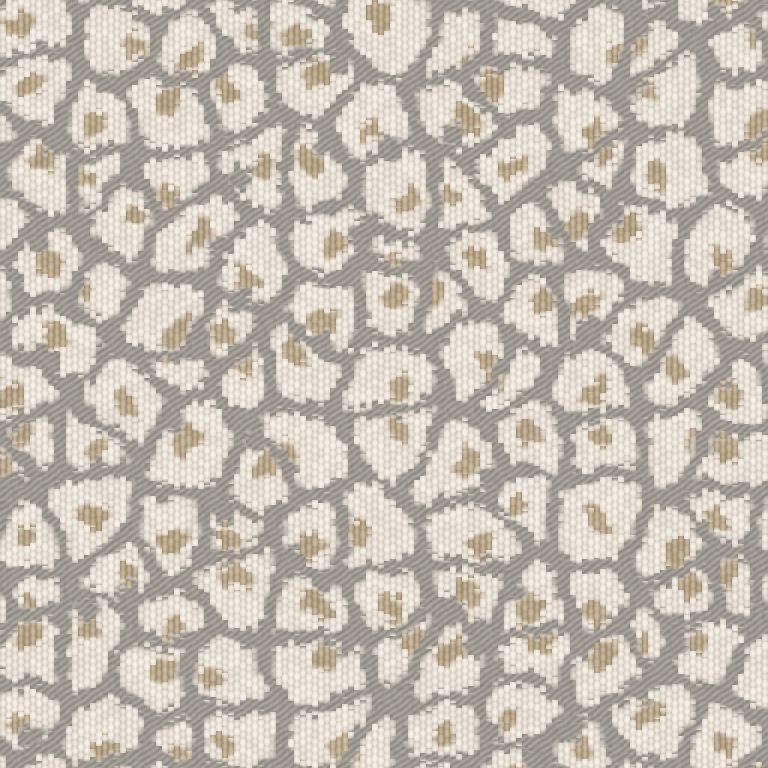
Reproduce this texture procedurally as a Shadertoy shader.

```glsl
// Woven animal-spot fabric: cream rosettes with tan hearts on grey twill.
// Weighted cellular noise lays out rounded spots; a stitch grid frays their
// edges and shades the yarn, while diagonal sine ribs form the ground.
#define SPOTS 11.0          // cells across the canvas
#define JITTER 0.82         // irregularity of cell positions
#define SIZE_SPREAD 0.2     // difference between large and small spots
#define GAP 0.085           // half width of the ground between spots
#define ROUNDING 16.0       // lower is rounder
#define STITCHES vec2(128.0, 100.0)
#define FRAY 0.15           // ragged edge depth, in cells
#define SOFTNESS 0.035      // edge blur, in cells
#define RIBS 142.0          // twill ribs per canvas unit
#define RIB_ANGLE 0.62

const float TAU = 6.2831853;
const vec3 CREAM_LIGHT = vec3(0.97, 0.95, 0.915);
const vec3 CREAM_SHADE = vec3(0.79, 0.75, 0.70);
const vec3 TAN_LIGHT = vec3(0.80, 0.735, 0.63);
const vec3 TAN_SHADE = vec3(0.62, 0.545, 0.425);
const vec3 GREY_LIGHT = vec3(0.68, 0.66, 0.63);
const vec3 GREY_SHADE = vec3(0.56, 0.54, 0.51);

vec3 hash3(vec2 p) {
    vec3 q = fract(p.xyx * vec3(0.1031, 0.1030, 0.0973));
    q += dot(q, q.yxz + 33.33);
    return fract((q.xxy + q.yzz) * q.zyx);
}

vec2 rotate(vec2 p, float angle) {
    float c = cos(angle), s = sin(angle);
    return vec2(c * p.x + s * p.y, c * p.y - s * p.x);
}

// Offset from p to the site of a cell (xy) and the weight of that site (z).
vec3 cellSite(vec2 cell, vec2 p) {
    vec3 h = hash3(cell + 57.0);
    return vec3(cell + 0.5 + JITTER * (h.xy - 0.5) - p, SIZE_SPREAD * h.z);
}

// Signed depths inside the spot (x) and inside its tan heart (y).
vec2 spotDepth(vec2 p) {
    p += 0.045 * sin(p.yx * 5.3 + vec2(0.0, 2.0)) + 0.02 * sin(p.yx * 13.1 + p * 4.0);
    vec2 base = floor(p), owner = base;
    vec3 site = vec3(0.0);
    float nearest = 1e5;
    for (int j = -2; j <= 2; j++)
    for (int i = -2; i <= 2; i++) {
        vec2 cell = base + vec2(i, j);
        vec3 s = cellSite(cell, p);
        float d = dot(s.xy, s.xy) - s.z;
        if (d < nearest) { nearest = d; site = s; owner = cell; }
    }

    // Smooth minimum of the distances to all borders of the cell
    float sum = 0.0;
    for (int j = -2; j <= 2; j++)
    for (int i = -2; i <= 2; i++) {
        vec2 cell = owner + vec2(i, j);
        if (i == 0 && j == 0) continue;
        vec3 s = cellSite(cell, p);
        float border = (dot(s.xy, s.xy) - s.z - nearest) / (2.0 * length(s.xy - site.xy));
        sum += exp(-ROUNDING * border);
    }
    float spot = -log(sum) / ROUNDING - GAP;

    // Notch on one side of some spots, with the heart leaning towards it
    vec3 h = hash3(owner + 211.0);
    vec2 local = rotate(-site.xy, h.x * TAU);
    if (h.y > 0.5) spot = min(spot, length(local - vec2(0.46, 0.0)) - 0.17);
    vec2 radii = mix(vec2(0.14, 0.12), vec2(0.19, 0.25), vec2(h.z, site.z / SIZE_SPREAD));
    vec2 q = local - vec2(0.03 + 0.13 * h.y, 0.0);
    q.x += 0.8 * q.y * q.y;
    float heart = (1.0 - length(q / radii)) * min(radii.x, radii.y);
    return vec2(spot, min(heart, spot - 0.02));
}

void mainImage(out vec4 fragColor, in vec2 fragCoord) {
    vec2 uv = fragCoord / min(iResolution.x, iResolution.y);

    // Knitted columns, every other one shifted by half a stitch
    vec2 grid = uv * STITCHES;
    float column = floor(grid.x);
    grid.y += 0.5 * mod(column, 2.0) + 0.3 * hash3(vec2(column, 7.0)).x;
    vec2 stitch = floor(grid);
    vec3 yarn = hash3(stitch + 19.0);
    vec2 wave = cos(TAU * (fract(grid) - 0.5));

    // Spots sampled per column, with a random pull on each stitch
    vec2 p = uv;
    p.x = mix(p.x, (column + 0.5) / STITCHES.x, 0.65);
    p = p * SPOTS + FRAY * (yarn.xy - 0.5) * vec2(0.4, 1.0);
    vec2 depth = spotDepth(p);
    float spotMask = smoothstep(-SOFTNESS, SOFTNESS, depth.x);
    float heartMask = smoothstep(-SOFTNESS, SOFTNESS, depth.y);

    // Twill ground
    vec2 along = rotate(uv, RIB_ANGLE);
    float rib = sin(TAU * RIBS * along.y + 0.5 * sin(along.x * 190.0));
    float grain = hash3(floor(uv * 256.0)).x - 0.5;
    vec3 ground = mix(GREY_SHADE, GREY_LIGHT, clamp(0.5 + 0.38 * rib + 0.3 * grain, 0.0, 1.0));
    ground *= 1.0 - 0.06 * smoothstep(-0.08, 0.0, depth.x);

    // Yarn shading
    float relief = 0.63 + 0.22 * wave.x + 0.14 * wave.y + 0.3 * (yarn.z - 0.5);
    relief -= 0.15 * (1.0 - smoothstep(0.0, 0.08, depth.x));
    vec3 cream = mix(CREAM_SHADE, CREAM_LIGHT, clamp(relief, 0.0, 1.0));
    float cord = 0.5 + 0.36 * wave.x + 0.1 * wave.y + 0.35 * (yarn.z - 0.5);
    vec3 heart = mix(TAN_SHADE, TAN_LIGHT, clamp(cord, 0.0, 1.0));

    vec3 color = mix(ground, mix(cream, heart, heartMask), spotMask);
    fragColor = vec4(color, 1.0);
}
```
